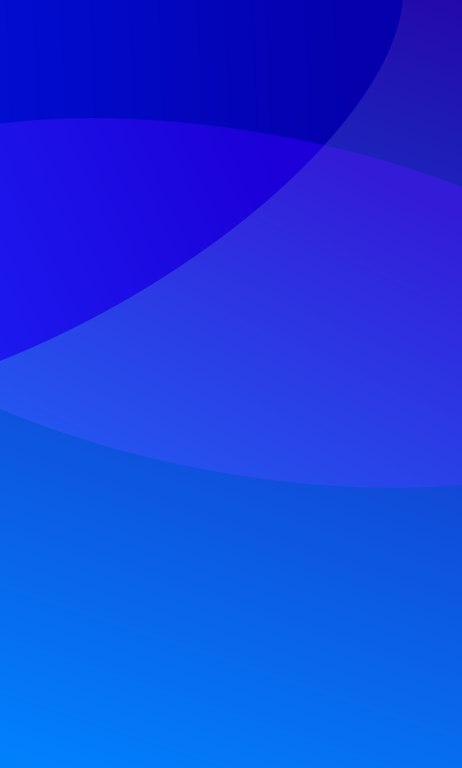
A WebGL 1 fragment shader for this background:

```glsl
precision highp float;
// Overlapping translucent blue ovals on a violet-to-azure backdrop.
// Two sheared ellipses divide the canvas into four regions; each region
// has its own linear gradient, blended with smooth one-pixel edges.

uniform vec2 u_resolution;

// Ellipse centres, radii and shears, in fractions of the canvas (y up)
#define LENS_CENTER vec2(0.527, 0.6055)
#define LENS_RADII  vec2(0.930, 0.2253)
#define LENS_SHEAR  -0.0909
#define DARK_CENTER vec2(0.0515, 0.7983)
#define DARK_RADII  vec2(0.821, 0.2555)
#define DARK_SHEAR  0.2591
#define EDGE_PIXELS 1.0

// Linear gradient from one point to another
vec3 ramp(vec2 p, vec2 start, vec2 end, vec3 startColor, vec3 endColor) {
  vec2 axis = end - start;
  float t = dot(p - start, axis) / dot(axis, axis);
  return mix(startColor, endColor, clamp(t, 0.0, 1.0));
}

// Smooth coverage of an ellipse whose vertical chords slide along a slope
float ellipseMask(vec2 p, vec2 center, vec2 radii, float shear) {
  vec2 d = p - center;
  vec2 q = vec2(d.x, d.y - shear * d.x) / radii;
  float len = max(length(q), 0.001);
  vec2 slope = q / (radii * len);
  slope.x -= shear * slope.y;
  float pixels = (len - 1.0) / length(slope / u_resolution);
  return clamp(0.5 - pixels / EDGE_PIXELS, 0.0, 1.0);
}

void main() {
  vec2 p = gl_FragCoord.xy / u_resolution;

  // Region gradients
  vec3 backdrop = ramp(p, vec2(1.0, 1.0), vec2(0.774, -0.131),
                       vec3(0.141, 0.035, 0.665), vec3(0.005, 0.500, 0.990));
  vec3 lens = ramp(p, vec2(0.72, 0.805), vec2(0.567, 0.264),
                   vec3(0.200, 0.105, 0.845), vec3(0.140, 0.350, 0.945));
  vec3 dark = ramp(p, vec2(0.0, 0.95), vec2(0.75, 1.0),
                   vec3(0.002, 0.050, 0.815), vec3(0.018, 0.0, 0.675));
  vec3 overlap = ramp(p, vec2(0.0, 0.53), vec2(0.5, 0.90),
                      vec3(0.110, 0.100, 0.935), vec3(0.110, 0.0, 0.845));

  // Layering
  float inLens = ellipseMask(p, LENS_CENTER, LENS_RADII, LENS_SHEAR);
  float inDark = ellipseMask(p, DARK_CENTER, DARK_RADII, DARK_SHEAR);
  vec3 color = mix(mix(backdrop, lens, inLens),
                   mix(dark, overlap, inLens), inDark);

  gl_FragColor = vec4(color, 1.0);
}
```
